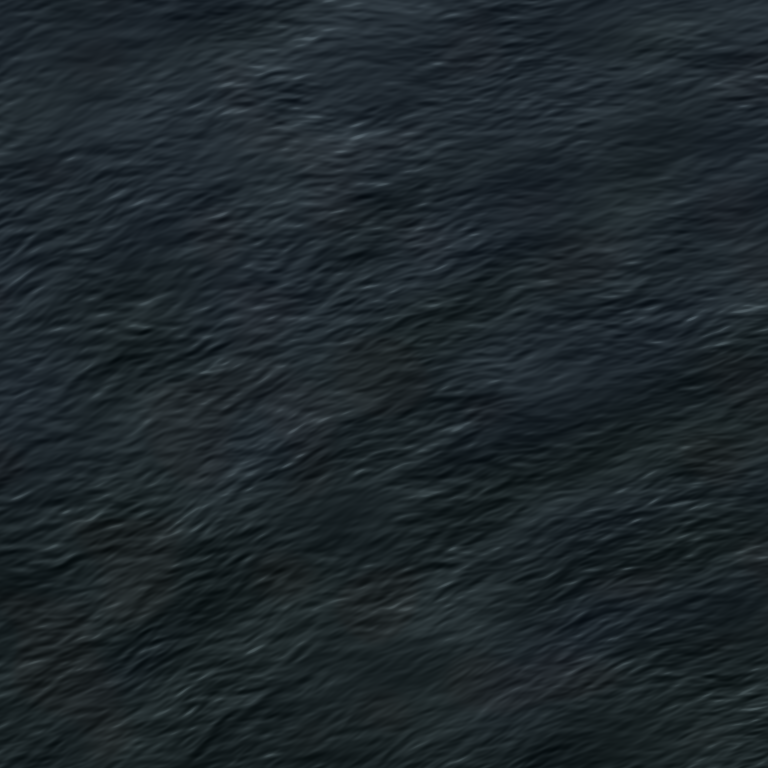
Give the GLSL for this texture, as a WebGL 1 fragment shader.

```glsl
precision highp float;
// Dark wind-rippled water: slanted short wavelets over broad blue and green patches.
uniform vec2 u_resolution;

#define RIPPLE_SLOPE 0.33   // rise of the ripples to the right
#define PATCH_SLOPE 0.55    // rise of the broad patches
#define RIPPLE_LENGTH 0.037 // cell size along a ripple
#define RIPPLE_WIDTH 0.0155 // cell size across a ripple
#define WAVE_NUMBER 5.0     // crests per cell, in radians
#define TILT 1.8            // random turn of single ripples
#define RIPPLE_CONTRAST 0.054
#define PATCH_CONTRAST 0.030
#define GLINT 0.055
#define BLUE_WATER vec3(0.118, 0.152, 0.180)
#define GREEN_WATER vec3(0.114, 0.150, 0.157)
#define LIGHT_TINT vec3(0.92, 1.0, 1.02)

const vec3 WARM_TINT = vec3(0.012, 0.001, -0.002);

vec3 hash3(vec2 cell) {
  vec3 q = fract(cell.xyx * vec3(0.1031, 0.1030, 0.0973));
  q += dot(q, q.yxz + 33.33);
  return fract((q.xxy + q.yzz) * q.zyx);
}

// Cellular noise: x sums short tilted wave packets, y sums soft spots of random sign.
vec2 cellular(vec2 p, float seed) {
  vec2 cell = floor(p);
  vec2 local = p - cell;
  vec2 sum = vec2(0.0);
  for (int j = -1; j <= 1; j++) {
    for (int i = -1; i <= 1; i++) {
      vec2 offset = vec2(float(i), float(j));
      vec3 h = hash3(cell + offset + seed);
      vec2 d = local - offset - h.xy;
      float fade = max(0.0, 1.0 - dot(d, d));
      float turn = TILT * (fract(h.z * 7.31) - 0.5);
      float wave = cos(WAVE_NUMBER * (d.y + turn * d.x) + 6.2832 * h.z);
      sum += fade * fade * vec2(wave, 2.0 * h.z - 1.0);
    }
  }
  return sum;
}

float wavelets(vec2 p, float seed) { return cellular(p, seed).x; }
float spots(vec2 p, float seed) { return cellular(p, seed).y; }

// Sheared coordinates that follow the gently bending flow of the water.
vec2 flow(vec2 p, float slope) {
  float bend = 0.012 * sin(5.0 * p.x + 3.0 * p.y + 0.6)
             + 0.004 * sin(13.0 * p.x - 9.0 * p.y + 2.0)
             + 0.002 * sin(31.0 * p.x + 23.0 * p.y);
  float fan = 0.18 * p.x * (p.y - 0.5);
  return vec2(p.x + slope * p.y, p.y - slope * p.x + bend + fan);
}

void main() {
  vec2 p = gl_FragCoord.xy / u_resolution.y;
  vec2 along = flow(p, RIPPLE_SLOPE);
  vec2 broad = flow(p, PATCH_SLOPE);
  vec2 grain = along / vec2(RIPPLE_LENGTH, RIPPLE_WIDTH);

  // Broad patches of tone and hue
  float patches = 0.75 * spots(broad * vec2(3.0, 8.0), 211.0)
                + 0.80 * spots(broad * vec2(6.0, 15.0), 307.0)
                + 0.95 * spots(along * vec2(11.0, 32.0), 353.0);
  float hue = spots(broad * vec2(5.0, 10.0), 419.0);
  float warmth = smoothstep(0.2, 0.8, spots(p * vec2(12.0, 15.0), 523.0));

  // Ripples in four sizes, stronger in some places
  float ripples = 0.42 * wavelets(grain * vec2(0.5, 0.45), 37.0)
                + 0.68 * wavelets(grain, 101.0)
                + 0.46 * wavelets(grain * vec2(1.35, 1.5), 149.0)
                + 0.20 * wavelets(grain * vec2(2.0, 2.1), 181.0);
  ripples *= 1.0 + 0.45 * spots(p * vec2(8.0, 12.0), 617.0);

  // Water colour, bluer and lighter toward the top
  float blueness = smoothstep(-0.15, 1.05, p.y + 0.4 * hue);
  vec3 color = mix(GREEN_WATER, BLUE_WATER, blueness);
  color += WARM_TINT * warmth * (1.0 - 0.6 * p.y);
  float tone = RIPPLE_CONTRAST * ripples + PATCH_CONTRAST * patches
             + 0.030 * (p.y - 0.5);

  // Sparse pale glints on the highest crests
  tone += GLINT * smoothstep(1.0, 2.2, ripples + 0.3 * patches);

  // Troughs level off softly instead of reaching black
  float depth = max(-tone, 0.0);
  tone += 2.0 * depth * depth;
  gl_FragColor = vec4(color + tone * LIGHT_TINT, 1.0);
}
```
